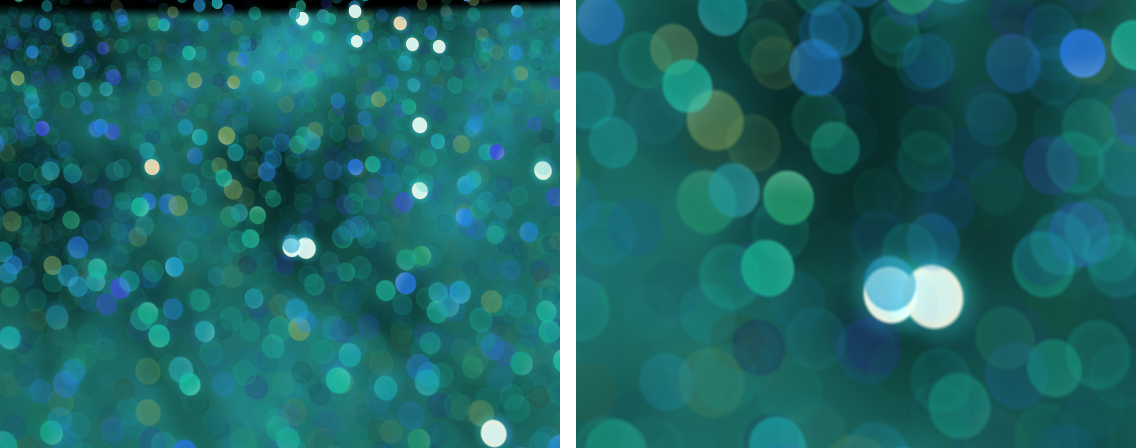
Left: the whole. Right: its middle third, enlarged.
Give the GLSL for this background, as a WebGL 2 fragment shader.

```glsl
#version 300 es
precision highp float;

#define PERSPECTIVE 0.55
#define DISC_RADIUS 0.033
#define CELL_SIZE 0.09
#define FAINT_LAYERS 6
#define BRIGHT_LAYERS 3
#define FAINT_ALPHA 0.32
#define BRIGHT_FALLOFF 6.0
#define WHITE_SHARE 0.018
#define EDGE_BLUR 0.17
#define HALO_REACH 1.7
#define HAZE_SCALE 3.2
#define HAZE_CONTRAST 0.75

uniform vec2 u_resolution;
out vec4 fragColor;

const vec3 SHADOW = vec3(0.03, 0.17, 0.16);
const vec3 TEAL = vec3(0.10, 0.41, 0.38);
const vec3 MIST = vec3(0.16, 0.60, 0.64);
const vec3 WHITE = vec3(0.93, 1.0, 0.97);
const vec3 CREAM = vec3(0.98, 0.88, 0.72);

// Disc tints, repeated entries are more common
const vec3 TINTS[10] = vec3[10](
    vec3(0.09, 0.68, 0.55), vec3(0.10, 0.70, 0.72),
    vec3(0.12, 0.53, 0.90), vec3(0.14, 0.60, 0.42),
    vec3(0.12, 0.62, 0.80), vec3(0.15, 0.46, 0.88),
    vec3(0.10, 0.74, 0.63), vec3(0.48, 0.62, 0.36),
    vec3(0.24, 0.30, 0.88), vec3(0.14, 0.62, 0.66));

vec3 hash3(vec2 p) {
    vec3 q = fract(p.xyx * vec3(0.1031, 0.1030, 0.0973));
    q += dot(q, q.yxz + 33.33);
    return fract((q.xxy + q.yzz) * q.zyx);
}

// Rotated, warped and layered sines
float haze(vec2 p) {
    float sum = 0.0, amplitude = 0.5;
    for (int i = 0; i < 5; i++) {
        p = mat2(0.8, 0.6, -0.6, 0.8) * p * 1.6 + 0.6 * sin(p.yx) + 1.7;
        sum += amplitude * sin(p.x) * sin(p.y);
        amplitude *= 0.62;
    }
    return sum;
}

float spot(vec2 uv, vec2 centre, vec2 size) {
    vec2 d = (uv - centre) / size;
    return exp(-dot(d, d));
}

// One layer of jittered discs that shrink towards the top
void scatterDiscs(inout vec3 color, vec2 p, int layer, bool bright) {
    float scale = 1.0 - PERSPECTIVE * p.y;
    vec2 plane = vec2(p.x / scale, -log(scale) / PERSPECTIVE);
    vec2 shift = hash3(vec2(float(layer) * 7.3, 4.1)).xy;
    vec2 home = floor(plane / CELL_SIZE + shift);

    for (int j = -1; j <= 1; j++)
    for (int i = -1; i <= 1; i++) {
        vec2 cell = home + vec2(i, j);
        vec2 seed = cell + float(layer) * vec2(37.0, 61.0) + 200.0;
        vec3 place = hash3(seed);
        vec3 look = hash3(seed + 517.0);

        // Centre back on the canvas, slightly tilted oval
        vec2 q = (cell + place.xy - shift) * CELL_SIZE;
        float size = exp(-PERSPECTIVE * q.y);
        vec2 centre = vec2(q.x * size, (1.0 - size) / PERSPECTIVE);
        float radius = DISC_RADIUS * size * mix(0.86, 1.06, look.z);
        vec2 offset = mat2(0.94, -0.34, 0.34, 0.94) * (p - centre) / radius;
        float d = length(offset * vec2(1.04, 0.96));
        float disc = 1.0 - smoothstep(1.0 - EDGE_BLUR, 1.0, d);
        float rim = smoothstep(0.55, 0.92, d);

        vec3 tint = TINTS[int(look.x * 9.99)];
        if (!bright) {
            tint *= mix(0.4, 1.05, look.z);
            float alpha = FAINT_ALPHA * place.z * place.z;
            color = mix(color, tint, alpha * disc * (0.75 + 0.35 * rim));
            continue;
        }

        bool hot = look.y < WHITE_SHARE;
        float alpha = 0.92 * pow(place.z, BRIGHT_FALLOFF);
        float shine = 0.28 * alpha * smoothstep(-0.2, 1.2, dot(offset, sin(look.xz * 40.0)));
        tint = mix(tint, WHITE, shine);
        if (hot) {
            alpha = 0.95;
            tint = mix(mix(WHITE, CREAM, step(0.62, look.x)), CREAM, 0.35 * rim);
        }
        float halo = 1.0 - smoothstep(0.7, HALO_REACH, d);
        color += MIST * halo * alpha * (hot ? 0.28 : 0.08);
        color = mix(color, tint, alpha * disc * (0.93 + 0.07 * rim));
    }
}

void main() {
    vec2 uv = gl_FragCoord.xy / u_resolution;
    vec2 p = vec2((uv.x - 0.5) * u_resolution.x / u_resolution.y, uv.y);

    // Cloudy light: brighter on the right, dark hollows on the left
    float light = 0.50 + HAZE_CONTRAST * haze(p * HAZE_SCALE);
    light += 0.30 * spot(uv, vec2(0.86, 0.58), vec2(0.30, 0.36));
    light += 0.45 * spot(uv, vec2(0.54, 0.89), vec2(0.09, 0.08));
    vec2 ridge = vec2(uv.x - 0.30, uv.y - 0.79 - 0.55 * (uv.x - 0.30));
    light += 0.32 * spot(ridge, vec2(0.0), vec2(0.19, 0.06));
    light -= 0.30 * spot(uv, vec2(0.43, 0.64), vec2(0.13, 0.16));
    light -= 0.40 * spot(uv, vec2(0.05, 0.88), vec2(0.22, 0.15));
    light -= 0.28 * smoothstep(0.82, 1.0, uv.y);
    vec3 color = mix(SHADOW, TEAL, smoothstep(-0.05, 0.65, light));
    color = mix(color, MIST, 0.85 * smoothstep(0.55, 1.25, light));

    for (int i = 0; i < FAINT_LAYERS; i++) scatterDiscs(color, p, i, false);

    // Black strip along the top
    color *= 1.0 - smoothstep(0.965, 0.995, uv.y + 0.01 * sin(uv.x * 4.0));

    for (int i = 0; i < BRIGHT_LAYERS; i++) scatterDiscs(color, p, FAINT_LAYERS + i, true);

    fragColor = vec4(min(color, 1.0), 1.0);
}
```
